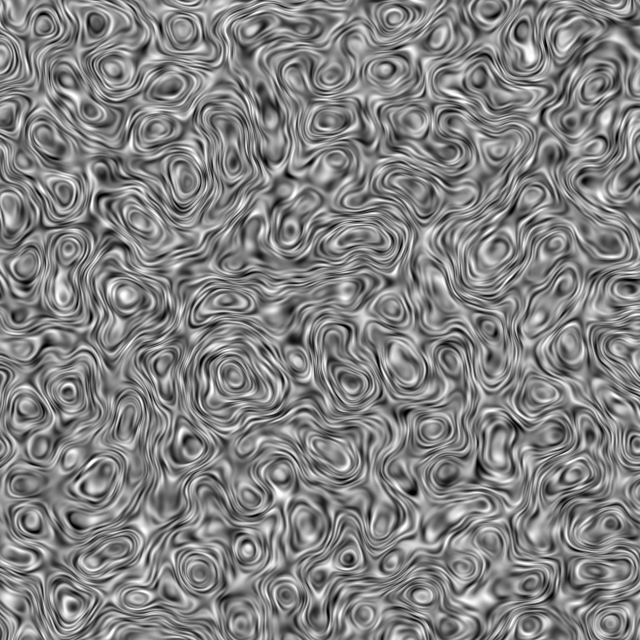
A WebGL 2 fragment shader for this texture:

```glsl
#version 300 es
precision highp float;

uniform vec2 u_resolution;
out vec4 fragColor;

const float FLOW_SCALE = 10.0;    // swirl cells across the canvas
const float DETAIL_AMOUNT = 0.2;  // strength of the second flow octave
const float LINE_DENSITY = 22.0;  // streak cells per unit of stream function
const float DASH_SCALE = 38.0;    // streak lengths across the canvas
const float MEAN_GREY = 0.51;
const float CONTRAST = 0.87;
const int SAMPLES = 2;            // antialiasing samples per axis

// Integer hash giving three values in [-1, 1]
vec3 hash3(ivec3 cell) {
    uvec3 v = uvec3(cell) * 1664525u + 1013904223u;
    v.x += v.y * v.z;
    v.y += v.z * v.x;
    v.z += v.x * v.y;
    v ^= v >> 16u;
    v.x += v.y * v.z;
    v.y += v.z * v.x;
    v.z += v.x * v.y;
    return vec3(v >> 8u) / 8388608.0 - 1.0;
}

vec3 fade(vec3 t) {
    return t * t * t * (t * (t * 6.0 - 15.0) + 10.0);
}

// Gradient noise in the plane, with unit gradients
float gradientNoise2(vec2 p, int seed) {
    vec2 base = floor(p);
    vec2 f = p - base;
    vec2 blend = fade(vec3(f, 0.0)).xy;
    float total = 0.0;
    for (int i = 0; i < 4; i++) {
        ivec2 corner = ivec2(i & 1, i >> 1);
        float angle = 3.14159 * hash3(ivec3(ivec2(base) + corner, seed)).x;
        vec2 weight = mix(1.0 - blend, blend, vec2(corner));
        total += weight.x * weight.y * dot(vec2(cos(angle), sin(angle)), f - vec2(corner));
    }
    return total;
}

// Gradient noise in space
float gradientNoise3(vec3 p) {
    vec3 base = floor(p);
    vec3 f = p - base;
    vec3 blend = fade(f);
    float total = 0.0;
    for (int i = 0; i < 8; i++) {
        ivec3 corner = ivec3(i & 1, (i >> 1) & 1, i >> 2);
        vec3 gradient = hash3(ivec3(base) + corner);
        vec3 weight = mix(1.0 - blend, blend, vec3(corner));
        total += weight.x * weight.y * weight.z * dot(gradient, f - vec3(corner));
    }
    return total;
}

// Stream function whose level lines are the flow lines
float streamFunction(vec2 p) {
    vec2 q = mat2(0.8, 0.6, -0.6, 0.8) * p * FLOW_SCALE;
    return gradientNoise2(q, 101) + DETAIL_AMOUNT * gradientNoise2(q * 2.0 + 7.3, 202);
}

// Noise that changes fast across the flow lines and slowly along them
float streaks(vec2 p) {
    return gradientNoise3(vec3(p * DASH_SCALE, streamFunction(p) * LINE_DENSITY));
}

void main() {
    float size = min(u_resolution.x, u_resolution.y);
    float sum = 0.0;
    for (int y = 0; y < SAMPLES; y++) {
        for (int x = 0; x < SAMPLES; x++) {
            vec2 offset = (vec2(x, y) + 0.5) / float(SAMPLES) - 0.5;
            sum += streaks((gl_FragCoord.xy + offset) / size);
        }
    }
    float grey = MEAN_GREY + CONTRAST * sum / float(SAMPLES * SAMPLES);
    fragColor = vec4(vec3(clamp(grey, 0.0, 1.0)), 1.0);
}
```
